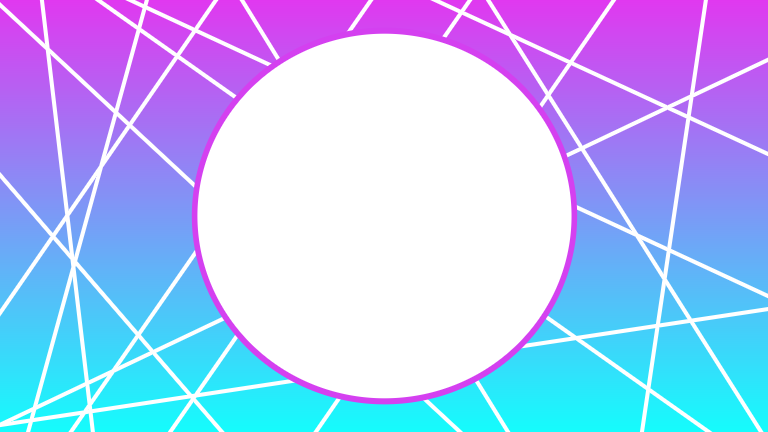
Give the GLSL for this background, as a WebGL 2 fragment shader.

```glsl
#version 300 es
precision highp float;
// White disc with a magenta rim over crossing white lines on a magenta to cyan gradient.

uniform vec2 u_resolution;
out vec4 outColor;

// Each line as (x at the top edge, x at the bottom edge), in canvas heights.
const vec2 LINES[16] = vec2[16](
    vec2(-0.012, 1.065), vec2(0.097, 0.215), vec2(0.340, 0.065), vec2(0.500, -0.190),
    vec2(0.227, 1.641), vec2(0.301, 2.456), vec2(0.560, 1.176), vec2(0.859, 0.164),
    vec2(1.088, 0.394), vec2(1.421, 0.731), vec2(1.007, 3.169), vec2(1.130, 1.762),
    vec2(1.634, 1.486), vec2(2.069, -0.035), vec2(6.514, -0.106), vec2(-0.350, 0.514)
);

float lineDistance(vec2 p, vec2 ends) {
    float offset = p.x - mix(ends.y, ends.x, p.y);
    return abs(offset) / length(vec2(1.0, ends.x - ends.y));
}

// Signed distance to an ellipse, accurate near its edge.
float ellipseDistance(vec2 p, vec2 radii) {
    float k = length(p / radii);
    return k * (k - 1.0) / max(length(p / (radii * radii)), 1e-4);
}

// Coverage of a shape, smoothed over one pixel.
float fill(float d) {
    return clamp(0.5 - d * u_resolution.y, 0.0, 1.0);
}

void main() {
    vec2 p = gl_FragCoord.xy / u_resolution.y;
    const vec3 white = vec3(1.0);
    const vec3 cyan = vec3(0.08, 0.99, 0.99);
    const vec3 magenta = vec3(0.88, 0.22, 0.94);
    const vec3 rim = vec3(0.83, 0.25, 0.94);

    // Vertical gradient
    vec3 color = mix(cyan, magenta, p.y);

    // Crossing lines
    float nearest = 1.0;
    for (int i = 0; i < LINES.length(); i++) {
        nearest = min(nearest, lineDistance(p, LINES[i]));
    }
    color = mix(color, white, fill(nearest - 0.0047));

    // Rim and disc
    vec2 q = p - vec2(0.89, 0.5);
    color = mix(color, rim, fill(ellipseDistance(q, vec2(0.446, 0.436))));
    color = mix(color, white, fill(ellipseDistance(q, vec2(0.433, 0.422))));

    outColor = vec4(color, 1.0);
}
```
